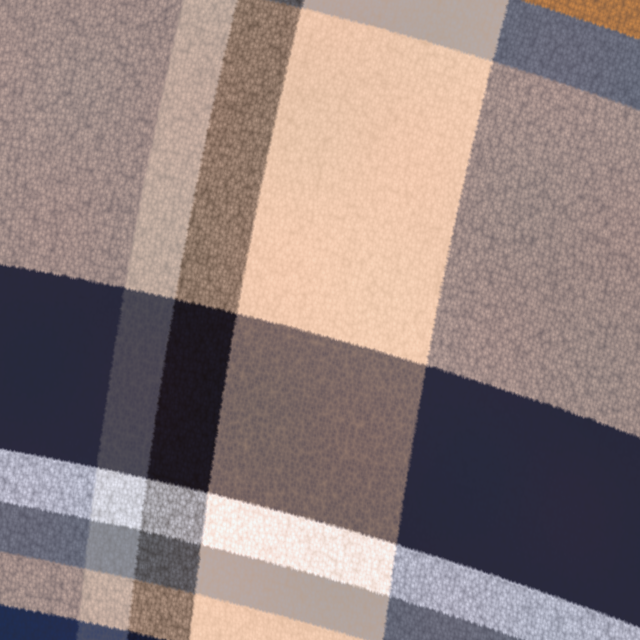
Reproduce this texture procedurally as a WebGL 2 fragment shader.

```glsl
#version 300 es
precision highp float;
// Draped plaid cloth, a close view of a single sett: broad coloured stripes
// of warp and weft cross on a gently bent grid, and each crossing blends the
// two yarns. Cellular noise varies the blend to give the mottled weave.
uniform vec2 u_resolution;
out vec4 fragColor;

vec2 hash2(vec2 cell) {
  vec3 h = fract(cell.xyx * vec3(0.1031, 0.103, 0.0973));
  h += dot(h, h.yzx + 33.33);
  return fract((h.xx + h.yz) * h.zy);
}

// Distance to the nearest scattered point, centred near zero.
float cellular(vec2 p) {
  vec2 cell = floor(p), local = fract(p);
  float nearest = 4.0;
  for (int j = -1; j <= 1; j++)
    for (int i = -1; i <= 1; i++) {
      vec2 offset = vec2(i, j);
      vec2 toPoint = offset + hash2(cell + offset) - local;
      nearest = min(nearest, dot(toPoint, toPoint));
    }
  return sqrt(nearest) - 0.45;
}

// Soft step from one stripe to the next.
float past(float edge, float t) {
  float soft = max(0.0035, 0.7 / u_resolution.y);
  return smoothstep(edge - soft, edge + soft, t);
}

// Yarns running down the cloth.
vec3 warpColor(float u) {
  vec3 navy = vec3(0.17, 0.17, 0.23);
  vec3 c = mix(navy, vec3(0.43, 0.41, 0.41), past(0.287, u));
  c = mix(c, vec3(0.07, 0.03, 0.0), past(0.371, u));
  c = mix(c, vec3(0.82, 0.67, 0.55), past(0.474, u));
  return mix(c, navy, past(0.795, u));
}

// Yarns running across, ordered from the top; bright values offset the blend.
vec3 weftColor(float v) {
  vec3 cream = vec3(1.04, 0.89, 0.8);
  vec3 slate = vec3(0.61, 0.63, 0.69);
  vec3 c = mix(vec3(1.12, 0.72, 0.32), slate, past(-0.19, v));
  c = mix(c, cream, past(-0.083, v));
  c = mix(c, vec3(0.15, 0.15, 0.24), past(0.413, v));
  c = mix(c, vec3(1.17, 1.18, 1.25), past(0.701, v));
  c = mix(c, slate, past(0.784, v));
  c = mix(c, cream, past(0.862, v));
  return mix(c, vec3(0.1, 0.18, 0.38), past(0.945, v));
}

void main() {
  vec2 p = gl_FragCoord.xy / u_resolution;
  float down = 1.0 - p.y;

  // Bend the grid: the warp leans and the weft sags to the right.
  float u = p.x + down * (0.22 + 0.06 * p.x - 0.06 * down);
  float v = down - p.x * (0.16 + 0.03 * down + 0.09 * p.x);
  vec2 cloth = vec2(u, v);

  // Flecks stretched along each thread direction, and fine ribs.
  float fleckDown = cellular(cloth * vec2(170.0, 75.0));
  float fleckAcross = cellular(cloth * vec2(80.0, 150.0) + 37.0);
  float blotch = cellular(cloth * 38.0 + 11.0);
  float ribs = sin(u * 800.0 + 2.0 * sin(v * 60.0)) * sin(v * 720.0);
  float weave = 0.15 * fleckDown + 0.12 * fleckAcross + 0.06 * blotch + 0.015 * ribs;

  // Loose fibres fray the stripe edges slightly.
  cloth += 0.004 * vec2(fleckAcross, fleckDown);
  vec3 color = mix(warpColor(cloth.x), weftColor(cloth.y), 0.5 - weave);
  color *= 1.0 - 0.2 * weave;

  // Uneven dye and soft folds.
  float fold = sin(u * 9.0 + 1.5 * sin(v * 6.0)) + sin(v * 11.0 - u * 4.0);
  color *= 1.0 + 0.012 * fold;
  color.r += 0.008 * sin(u * 17.0 + 2.0) * sin(v * 14.0);

  fragColor = vec4(clamp(color, 0.0, 0.97), 1.0);
}
```
